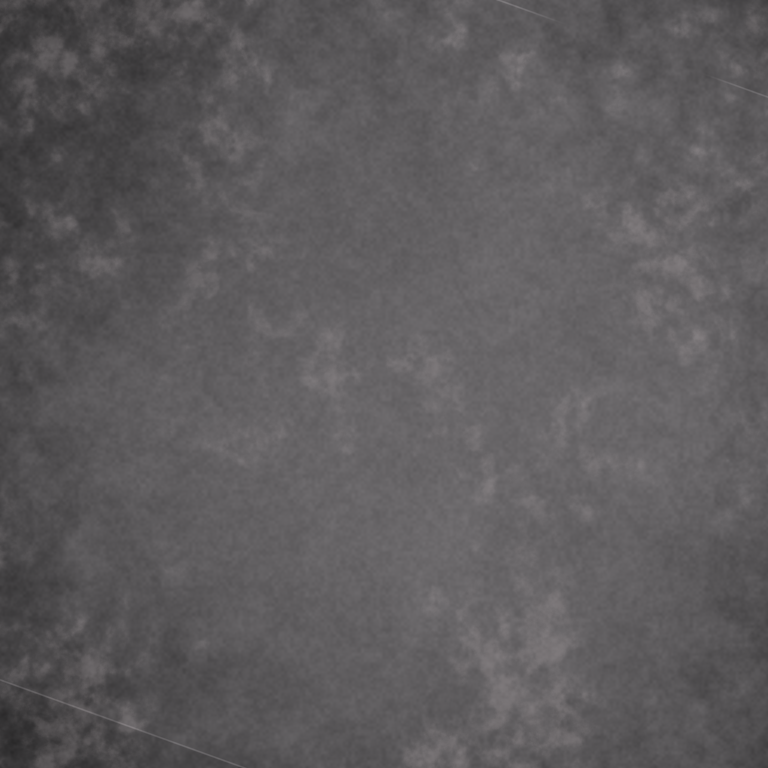
Reproduce this texture procedurally as a WebGL 1 fragment shader.

```glsl
precision highp float;
// Dark grey stone slab: a soft off-centre glow falling to darker corners,
// cloudy fractal mottling, flecked pale mineral patches and fine grain,
// cut by two thin parallel seams near opposite corners.

uniform vec2 u_resolution;

const vec3 STONE_TINT = vec3(1.010, 0.985, 1.005);
const vec3 PALE_TINT = vec3(1.028, 0.982, 0.995);
const vec2 GLOW_CENTER = vec2(0.54, 0.45);
const float GLOW_LEVEL = 0.408;
const float GLOW_FALLOFF = 0.29;
const float SIDE_TILT = 0.045;
const float CLOUD_CONTRAST = 0.11;
const float MOTTLE_CONTRAST = 0.11;
const float FLECK_CONTRAST = 0.10;
const float PALE_STRENGTH = 0.055;
const float GRAIN_STRENGTH = 0.056;
const vec2 SEAM_NORMAL = vec2(0.339, 0.941);
const float LOWER_SEAM = 0.108;
const float UPPER_SEAM = 1.161;
const float UPPER_GAP_CENTER = 0.46;
const float SEAM_WIDTH = 0.0021;
const float SEAM_LIGHT = 0.11;
const float SEAM_SHADE = 0.025;

float hash(vec2 p) {
  vec3 q = fract(p.xyx * 0.1031);
  q += dot(q, q.yzx + 33.33);
  return fract((q.x + q.y) * q.z);
}

float noise(vec2 p) {
  vec2 cell = floor(p);
  vec2 f = fract(p);
  f = f * f * (3.0 - 2.0 * f);
  float low = mix(hash(cell), hash(cell + vec2(1.0, 0.0)), f.x);
  float high = mix(hash(cell + vec2(0.0, 1.0)), hash(cell + 1.0), f.x);
  return mix(low, high, f.y);
}

// Fractal noise; each octave is rotated to hide the lattice.
float fbm(vec2 p) {
  float sum = 0.0;
  float weight = 0.5;
  for (int i = 0; i < 5; i++) {
    sum += weight * noise(p);
    p = mat2(1.6, 1.2, -1.2, 1.6) * p + 17.3;
    weight *= 0.5;
  }
  return sum / 0.96875;
}

// Thin bright edge, broken along its length by visibility.
float seamLine(float dist, float visibility) {
  float width = max(SEAM_WIDTH, 1.2 / u_resolution.y);
  return SEAM_LIGHT * visibility * (1.0 - smoothstep(0.0, width, abs(dist)));
}

void main() {
  vec2 uv = gl_FragCoord.xy / u_resolution;
  vec2 fromGlow = uv - GLOW_CENTER;
  float radius2 = dot(fromGlow, fromGlow);
  float edge = smoothstep(0.02, 0.32, radius2);

  // Broad lighting
  float light = GLOW_LEVEL - GLOW_FALLOFF * radius2 + SIDE_TILT * fromGlow.x;

  // Cloudy mottling, calmer in the middle
  vec2 warp = vec2(fbm(uv * 6.0 + 3.7), fbm(uv * 6.0 + 41.2)) - 0.5;
  vec2 warped = uv + 0.12 * warp;
  float cloud = fbm(warped * 4.0 + 8.4) - 0.5;
  float mottle = fbm(warped * 24.0 + 61.0) - 0.5;
  float fleck = fbm(uv * 55.0 + 5.0) - 0.5;
  light += CLOUD_CONTRAST * cloud * mix(0.5, 1.0, edge);
  light += MOTTLE_CONTRAST * mottle * mix(0.3, 1.0, edge);
  light += FLECK_CONTRAST * fleck * mix(0.25, 0.7, edge);

  // Pale mineral patches with ragged, flecked borders
  float patchField = fbm(warped * 5.0 + 23.5) + 0.6 * mottle + 0.35 * fleck;
  float pale = smoothstep(0.52, 0.82, patchField);
  pale *= 0.4 + smoothstep(-0.2, 0.25, fleck);
  pale *= mix(0.7, 1.0, edge);
  light += PALE_STRENGTH * pale;

  // Fine grain
  float grain = 0.55 * noise(uv * 150.0) + 0.45 * noise(uv.yx * 250.0 + 9.0) - 0.5;
  light += GRAIN_STRENGTH * grain;

  // Seams, with the slabs beyond them slightly darker
  float along = dot(uv, vec2(SEAM_NORMAL.y, -SEAM_NORMAL.x));
  float across = dot(uv, SEAM_NORMAL);
  float wear = smoothstep(0.25, 0.7, noise(vec2(along * 17.0, 2.5)));
  float upperEnds = smoothstep(0.08, 0.17, abs(along - UPPER_GAP_CENTER));
  float lowerDist = across - LOWER_SEAM;
  float upperDist = across - UPPER_SEAM;
  float soft = max(SEAM_WIDTH, 1.0 / u_resolution.y);
  light -= SEAM_SHADE * (1.0 - smoothstep(-soft, soft, lowerDist));
  light -= 0.4 * SEAM_SHADE * upperEnds * smoothstep(-soft, soft, upperDist);
  light += seamLine(lowerDist, 0.45 + 0.55 * wear);
  light += seamLine(upperDist, upperEnds * (0.6 + 0.4 * wear));

  vec3 color = light * mix(STONE_TINT, PALE_TINT, clamp(pale, 0.0, 1.0) * 0.6);
  gl_FragColor = vec4(clamp(color, 0.0, 1.0), 1.0);
}
```
